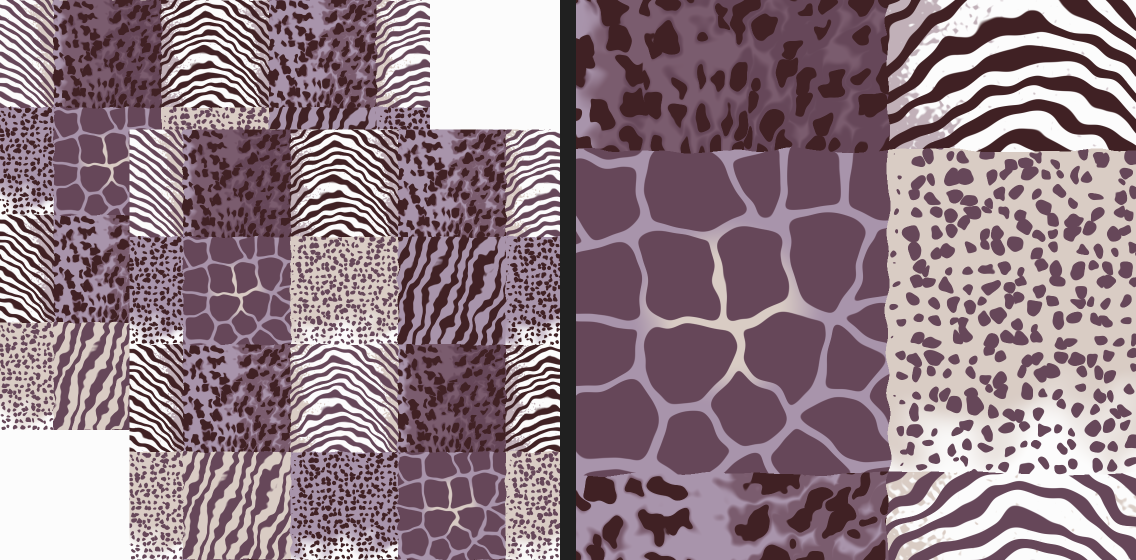
Left, the full canvas; right, a detail of the centre.
Write a WebGL 2 fragment shader that draws this pattern.

```glsl
#version 300 es
precision highp float;
// Patchwork of animal prints: two overlapping square sheets on white paper.
// Each sheet is four by four patches, shifted by half a patch sideways; rows
// 2 and 3 repeat rows 0 and 1 two columns on. Prints use noise and cell grids.

uniform vec2 u_resolution;
out vec4 fragColor;

const float PATCH = 0.192;            // patch side on the canvas
const float PATCHES = 4.0;            // patches per sheet side
const vec2 FRONT_CORNER = vec2(0.231);
const vec2 SEAM_WOBBLE = vec2(0.035, 0.022);
const float ZEBRA_STRIPES = 11.0;
const float TIGER_STRIPES = 7.5;
const vec2 LEOPARD_GRID = vec2(11.0, 8.5);
const float DOT_GRID = 18.0;
const float GIRAFFE_GRID = 4.2;
const float GIRAFFE_LINE = 0.055;
const float TAU = 6.28319;

const vec3 WHITE = vec3(0.99);
const vec3 CREAM = vec3(0.85, 0.80, 0.77);
const vec3 LILAC = vec3(0.66, 0.58, 0.67);
const vec3 MAUVE = vec3(0.48, 0.36, 0.43);
const vec3 PLUM = vec3(0.40, 0.28, 0.35);
const vec3 DARK = vec3(0.25, 0.13, 0.14);

vec2 hash2(vec2 p) {
  vec3 q = fract(p.xyx * vec3(0.1031, 0.1030, 0.0973));
  q += dot(q, q.yzx + 33.33);
  return fract((q.xx + q.yz) * q.zy);
}

float corner(vec2 cell, vec2 offset) {
  return dot(hash2(cell) * 2.0 - 1.0, offset);
}

float gradientNoise(vec2 p) {
  vec2 i = floor(p), f = fract(p), e = vec2(1, 0);
  vec2 u = f * f * f * (f * (f * 6.0 - 15.0) + 10.0);
  return mix(mix(corner(i, f), corner(i + e, f - e), u.x),
             mix(corner(i + e.yx, f - e.yx), corner(i + 1.0, f - 1.0), u.x), u.y);
}

vec2 noise2(vec2 p) {
  return vec2(gradientNoise(p), gradientNoise(p + 37.4));
}

// Coverage of the region where d is negative
float fill(float d, float softness) { return smoothstep(softness, -softness, d); }

// Signed distance to jittered round spots, in grid units
float spots(vec2 p, float jitter, float rMin, float rMax) {
  float d = 9.0;
  for (int y = -1; y <= 1; y++)
    for (int x = -1; x <= 1; x++) {
      vec2 cell = floor(p) + vec2(x, y), h = hash2(cell);
      vec2 center = cell + 0.5 + (h - 0.5) * jitter;
      d = min(d, length(p - center) - mix(rMin, rMax, fract(h.x * 7.3 + h.y)));
    }
  return d;
}

// Rounded distance to the nearest Voronoi border
float cracks(vec2 p) {
  vec2 base = floor(p), nearest = vec2(9.0);
  for (int y = -1; y <= 1; y++)
    for (int x = -1; x <= 1; x++) {
      vec2 c = base + vec2(x, y), v = c + 0.1 + 0.8 * hash2(c) - p;
      if (dot(v, v) < dot(nearest, nearest)) nearest = v;
    }
  float sum = 0.0;
  for (int y = -2; y <= 2; y++)
    for (int x = -2; x <= 2; x++) {
      vec2 c = base + vec2(x, y), v = c + 0.1 + 0.8 * hash2(c) - p, gap = v - nearest;
      if (dot(gap, gap) > 0.0001)
        sum += exp(-22.0 * dot(0.5 * (v + nearest), normalize(gap)));
    }
  return -log(sum) / 22.0;
}

vec3 zebra(vec2 f, vec3 ink, vec3 shade, float px) {
  float arch = f.y - 1.15 * (f.x - 0.42) * (f.x - 0.42);
  float phase = ZEBRA_STRIPES * arch + 1.5 * gradientNoise(f * 3.2) + 0.5 * gradientNoise(f * 9.0);
  float stripe = sin(TAU * phase) + 0.1 + 0.9 * gradientNoise(f * 6.0 + 11.0);
  float side = smoothstep(0.25, 0.52, abs(f.x - 0.5) + 0.35 * gradientNoise(f * 4.0 + 5.0));
  float speckle = smoothstep(-0.15, 0.15, gradientNoise(f * 55.0) + side - 0.45);
  return mix(mix(WHITE, shade, speckle), ink, fill(stripe, 70.0 * px));
}

vec3 leopard(vec2 f, vec3 ground, vec3 halo, float px) {
  float lean = mix(-0.2, 0.4, smoothstep(0.2, 0.8, f.x));
  vec2 p = (f + vec2(lean * (f.y - 0.5), 0.0)) * LEOPARD_GRID + 0.45 * noise2(f * 19.0);
  float d = spots(p, 0.65, 0.22, 0.42);
  float cloud = 0.3 * smoothstep(0.2, 0.75, f.x) + 0.35 * gradientNoise(f * 7.0);
  float fringe = smoothstep(0.13, 0.04, f.x + 0.1 * gradientNoise(f * 14.0));
  vec3 color = mix(mix(ground, LILAC, fringe), halo, fill(d - cloud, 0.1));
  return mix(color, DARK, fill(d, 8.0 * px));
}

vec3 dots(vec2 f, vec3 ground, vec3 ink, float px) {
  float bare = smoothstep(0.68, 0.95, f.y + 0.3 * gradientNoise(f * 5.0) - 0.2 * abs(f.x - 0.5));
  float edge = 0.25 * smoothstep(0.09, 0.0, f.x);
  float d = spots(f * DOT_GRID + 0.35 * noise2(f * 26.0), 0.6, 0.26, 0.42);
  return mix(mix(ground, WHITE, bare), ink, fill(d + 0.07 * bare + edge, 12.0 * px));
}

vec3 giraffe(vec2 f, float px) {
  float d = cracks(f * GIRAFFE_GRID + 0.14 * noise2(f * 9.0) + vec2(3.0, 5.0));
  vec3 line = mix(LILAC, CREAM, smoothstep(0.3, 0.16, length(f - vec2(0.5, 0.5))));
  return mix(PLUM, line, fill(d - GIRAFFE_LINE, 4.0 * px));
}

vec3 tiger(vec2 f, vec3 ground, vec3 ink, float px) {
  float phase = TIGER_STRIPES * (f.x + 0.38 * f.y) + 1.0 * gradientNoise(f * vec2(5.0, 3.0))
              + 0.35 * gradientNoise(f * 13.0);
  float stripe = sin(TAU * phase) + 0.1 + 1.5 * gradientNoise(f * vec2(7.0, 3.5) + 8.0);
  return mix(ground, ink, fill(stripe, 45.0 * px));
}

// Chooses the print for a point given in patches from the top left
vec3 sheet(vec2 g, float px) {
  g += SEAM_WOBBLE * noise2(g * 9.0);
  vec2 f = fract(g);
  float row = mod(floor(g.y), PATCHES);
  float kind = mod(floor(g.x) + (row > 1.5 ? 2.0 : 0.0), PATCHES);
  if (mod(row, 2.0) < 0.5) {
    if (kind < 0.5) return zebra(f, PLUM, CREAM, px);
    if (kind < 1.5) return leopard(f, MAUVE, PLUM, px);
    if (kind < 2.5) return zebra(f, DARK, mix(LILAC, CREAM, 0.5), px);
    return leopard(f, LILAC, MAUVE, px);
  }
  if (kind < 0.5) return dots(f, LILAC, DARK, px);
  if (kind < 1.5) return giraffe(f, px);
  if (kind < 2.5) return dots(f, CREAM, PLUM, px);
  return row < 2.0 ? tiger(f, LILAC, DARK, px) : tiger(f, CREAM, PLUM, px);
}

vec3 scene(vec2 p, float px) {
  bool front = all(greaterThan(p, FRONT_CORNER));
  vec2 g = (front ? p - FRONT_CORNER : p) / PATCH;
  if (!front && max(g.x, g.y) > PATCHES) return WHITE;
  return sheet(g + vec2(0.5, 0.0), px);
}

void main() {
  float side = min(u_resolution.x, u_resolution.y);
  float px = 0.5 / (side * PATCH);
  vec3 color = vec3(0.0);
  // Four samples per pixel smooth the seams
  for (int i = 0; i < 4; i++) {
    vec2 shift = vec2(i % 2, i / 2) * 0.5 - 0.25;
    vec2 p = (gl_FragCoord.xy + shift - 0.5 * u_resolution) / side + 0.5;
    color += 0.25 * scene(vec2(p.x, 1.0 - p.y), px);
  }
  fragColor = vec4(color, 1.0);
}
```
